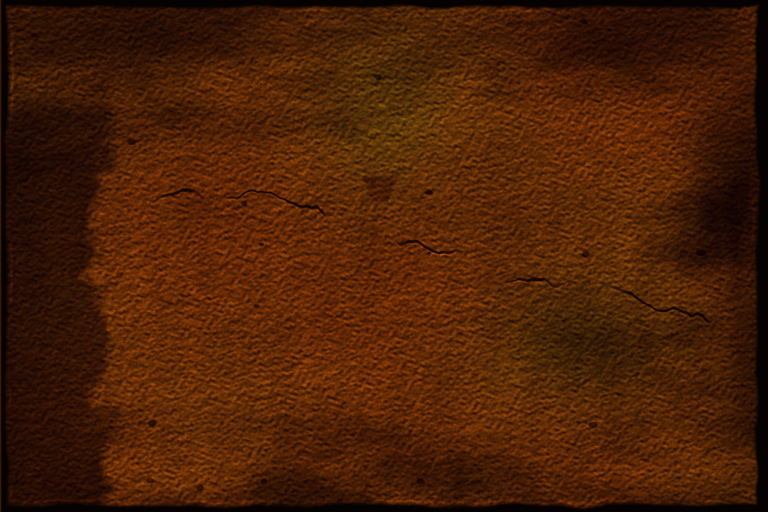
This texture is drawn by a Shadertoy shader. Its source:

```glsl
float hash(vec2 p) {
    vec3 q = fract(p.xyx * 0.1031);
    q += dot(q, q.yzx + 33.33);
    return fract((q.x + q.y) * q.z);
}

float noise(vec2 p) {
    vec2 cell = floor(p), f = fract(p);
    f = f * f * (3.0 - 2.0 * f);
    return mix(mix(hash(cell), hash(cell + vec2(1, 0)), f.x),
               mix(hash(cell + vec2(0, 1)), hash(cell + vec2(1, 1)), f.x), f.y);
}

float fbm(vec2 p) {
    float sum = 0.0, amp = 0.52;
    for (int i = 0; i < 5; i++) {
        sum += amp * noise(p);
        p = mat2(1.6, 1.2, -1.2, 1.6) * p + 17.3;
        amp *= 0.5;
    }
    return sum;
}

// Fine leathery relief, lit from the upper left
float grain(vec2 p) {
    vec2 q = mat2(0.92, 0.39, -0.39, 0.92) * (p * vec2(150, 185)) + 40.0;
    float coarse = noise(q) - noise(q + vec2(0.5, -0.7));
    float fine = noise(q * 1.9 + 90.0) - 0.5;
    return coarse + 0.45 * fine;
}

float blot(vec2 p, vec2 centre, vec2 size) {
    vec2 d = (p - centre) / size;
    return exp(-dot(d, d));
}

// x: dark fissure, y: lit lower lip
vec2 cracks(vec2 p) {
    vec2 result = vec2(0);
    for (int i = 0; i < 2; i++) {
        float k = float(i);
        float start = mix(0.28, 0.96, k), end = mix(0.93, 1.45, k);
        float path = mix(0.615, 0.445, k)
                   - mix(0.1, 0.07, k) * smoothstep(start + 0.2, end - 0.1, p.x)
                   + 0.07 * (fbm(vec2(p.x * 9.0, k * 7.0 + 3.0)) - 0.5)
                   + 0.012 * (noise(vec2(p.x * 60.0, k)) - 0.5);
        float width = 0.0008 + 0.0028 * noise(vec2(p.x * 22.0, k + 5.0));
        float ends = smoothstep(start, start + 0.06, p.x)
                   * (1.0 - smoothstep(end - 0.06, end, p.x));
        float open = ends * smoothstep(0.12, 0.45, noise(vec2(p.x * 12.0, k + 9.0)));
        float d = p.y - path;
        result.x = max(result.x, open * (1.0 - smoothstep(width * 0.4, width + 0.002, abs(d))));
        result.y = max(result.y, open * (1.0 - smoothstep(0.0, 0.003, abs(d + width + 0.003))));
    }
    return result;
}

// Sparse dark pits, jittered inside a grid
float pits(vec2 p) {
    vec2 cell = floor(p * 9.0);
    vec2 offset = 0.25 + 0.5 * vec2(hash(cell + 3.0), hash(cell + 8.0));
    float size = 0.02 + 0.03 * hash(cell + 21.0);
    float d = length((fract(p * 9.0) - offset) * vec2(0.8, 1.2)) + 0.04 * (noise(p * 130.0) - 0.5);
    return step(0.84, hash(cell + 55.0)) * (1.0 - smoothstep(size, size + 0.03, d));
}

void mainImage(out vec4 fragColor, in vec2 fragCoord) {
    vec2 p = fragCoord / iResolution.y;
    float aspect = iResolution.x / iResolution.y;
    vec2 inset = min(p, vec2(aspect - 0.008, 1.0) - p);
    float edge = min(inset.x, inset.y);

    // Clouded stains, sideways smears and vertical drips
    float cloud = fbm(p * 3.2 + 11.0) - 0.5;
    float smear = fbm(p * vec2(4.5, 12.0) + 31.0) - 0.5;
    float drip = fbm(p * vec2(48.0, 4.0) + 5.0) - 0.5;
    float mottle = fbm(p * 22.0 + 63.0) - 0.5;
    float weave = noise(p * vec2(25.0, 170.0)) - 0.5;

    float light = 0.58 + 0.42 * smoothstep(-0.03, 0.25, edge + 0.42 * smear + 0.15 * cloud);
    light += 0.45 * cloud + 0.2 * smear + 0.16 * mottle + 0.06 * weave;
    light += 0.18 * drip * (1.0 - smoothstep(0.55, 0.8, p.y));
    light += 0.14 * blot(p, vec2(0.75, 0.78), vec2(0.35, 0.14));
    float shade = blot(p, vec2(1.13, 0.33), vec2(0.17, 0.13));
    light -= 0.3 * shade + 0.25 * blot(p, vec2(1.42, 0.6), vec2(0.08, 0.1));

    // Burnt panel down the left side
    float panel = 1.0 - smoothstep(0.175, 0.225, p.x + 0.1 * mottle + 0.08 * smear);
    panel *= 1.0 - smoothstep(0.68, 0.84, p.y + 0.2 * smear);
    light *= 1.0 - (0.5 + 0.5 * smear) * panel;

    // Wedge-shaped scar
    vec2 wedge = p - vec2(0.742, 0.63);
    float scarDist = max(abs(wedge.x) - 0.023 - 0.32 * wedge.y, abs(wedge.y) - 0.024);
    float scar = 1.0 - smoothstep(-0.003, 0.004, scarDist + 0.012 * mottle);
    light *= 1.0 - 0.24 * scar;

    vec2 crack = cracks(p);
    light *= 1.0 - 0.55 * pits(p);
    light *= (1.0 + 0.22 * crack.y) * (1.0 - 0.75 * crack.x);
    light *= 1.0 + 0.68 * grain(p);

    // Rust tint drifting towards olive
    float olive = 0.6 * (fbm(p * 2.6 + 77.0) - 0.5) + 0.35 * shade
                + 0.35 * blot(p, vec2(0.74, 0.79), vec2(0.12, 0.15))
                - 0.2 * blot(p, vec2(0.4, 0.48), vec2(0.3, 0.25)) - 0.25 * scar;
    float red = 0.37 * max(light, 0.08);
    vec3 color = vec3(red * (1.0 - 0.12 * olive),
                      max(0.515 * red - 0.025, 0.15 * red) * (1.0 + 0.5 * olive),
                      0.009 + 0.035 * red * (1.0 + olive));

    // Ragged black frame with flaking paint and a bright left sliver
    float ragged = edge + 0.016 * (fbm(p * 14.0 + 4.0) - 0.5);
    float flake = smoothstep(0.58, 0.7, noise(p * vec2(16.0, 9.0) + 2.0));
    color *= 1.0 + 0.4 * flake * (1.0 - smoothstep(0.001, 0.004, abs(ragged - 0.021)));
    color = mix(vec3(0.025, 0.006, 0.004), color, smoothstep(0.009, 0.018, ragged));
    color = mix(color, vec3(0.33, 0.14, 0.02), 0.7 * (1.0 - smoothstep(0.001, 0.004, p.x)));

    fragColor = vec4(clamp(color, 0.0, 1.0), 1.0);
}
```
